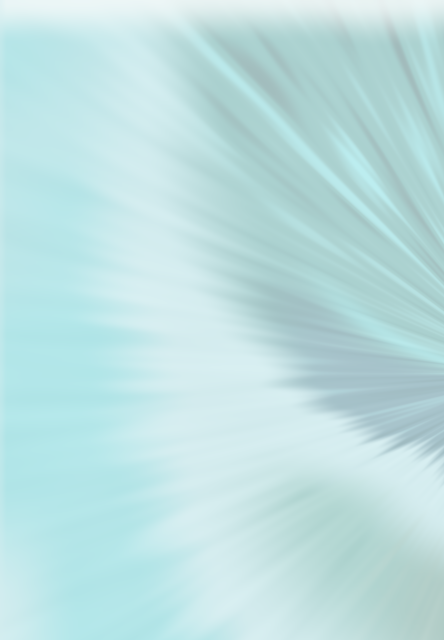
Give the GLSL for this background, as a Shadertoy shader.

```glsl
// Soft aqua zoom blur: streaks fan out from a point beyond the right side.
// Polar masks place a dusky wedge, a pale ring and a green fan over cyan;
// gradient noise stretched along the radius draws the streaks.

const float ASPECT = 0.695;               // width of the layout, height is 1
const vec2 CENTRE = vec2(0.833, 0.414);   // vanishing point
const vec3 CYAN = vec3(0.695, 0.900, 0.910);
const vec3 MIST = vec3(0.775, 0.905, 0.915);
const vec3 PALE = vec3(0.835, 0.928, 0.938);
const vec3 TEAL = vec3(0.672, 0.822, 0.816);
const vec3 SLATE = vec3(0.655, 0.765, 0.795);
const vec3 SAGE = vec3(0.690, 0.835, 0.815);
const vec3 OLIVE = vec3(0.675, 0.785, 0.760);
const vec3 GLINT = vec3(0.715, 0.915, 0.925);
const vec3 TAUPE = vec3(0.650, 0.720, 0.725);
const vec3 WHITE = vec3(0.955, 0.975, 0.975);
const float FINE_STREAKS = 30.0;          // noise cells per radian
const float BROAD_STREAKS = 12.0;

vec2 gradientAt(vec2 cell) {
    vec3 q = fract(vec3(cell.xyx) * vec3(0.1031, 0.1030, 0.0973));
    q += dot(q, q.yzx + 33.33);
    float turn = 6.2832 * fract((q.x + q.y) * q.z);
    return vec2(cos(turn), sin(turn));
}

float gradientNoise(vec2 p) {
    vec2 i = floor(p), f = p - i;
    vec2 u = f * f * f * (f * (f * 6.0 - 15.0) + 10.0);
    vec2 e = vec2(0.0, 1.0);
    float low = mix(dot(gradientAt(i), f),
                    dot(gradientAt(i + e.yx), f - e.yx), u.x);
    float high = mix(dot(gradientAt(i + e), f - e),
                     dot(gradientAt(i + 1.0), f - 1.0), u.x);
    return mix(low, high, u.y);
}

// Radius at which the dusky wedge ends, for an angle above the left axis
float wedgeRadius(float angle) {
    float a = max(angle, -0.8);
    return 0.385 + 0.33 * a + a * a * a * (0.094 + 0.3 * a);
}

// Cyan field on the left, with mist in its upper part and lower corner
vec3 outerField(vec2 p, float cloud) {
    float mist = 0.75 * smoothstep(0.5, 0.72, p.y + 0.15 * cloud);
    mist -= 0.45 * smoothstep(0.78, 0.92, p.y) * smoothstep(0.2, 0.0, p.x);
    vec3 colour = mix(CYAN, MIST, clamp(mist + 0.3 * cloud, 0.0, 1.0));
    float corner = smoothstep(0.13, 0.0, p.x) * smoothstep(0.26, 0.04, p.y);
    return mix(colour, PALE, 0.85 * corner);
}

void mainImage(out vec4 fragColor, in vec2 fragCoord) {
    vec2 p = fragCoord / iResolution.xy * vec2(ASPECT, 1.0);
    vec2 d = p - CENTRE;
    float r = length(d);
    float a = atan(d.y, -d.x);

    // Streak noise, long in radius and narrow in angle
    float fine = gradientNoise(vec2(a * FINE_STREAKS, r * 4.0));
    float broad = gradientNoise(vec2(a * BROAD_STREAKS + 7.3, r * 3.5 + 4.0));
    float cloud = gradientNoise(vec2(a * 4.0 + 21.0, r * 5.0 + 9.0));
    float streak = 0.55 * fine + 0.7 * broad;

    // Outer cyan and the pale ring
    float edge = wedgeRadius(a);
    float up = max(a, 0.0);
    float ring = 0.55 + 0.1 * a * a + 0.22 * up + 0.06 * streak;
    vec3 colour = outerField(p, cloud);
    float pale = 1.0 - smoothstep(ring - 0.01, ring + 0.14, r);
    colour = mix(colour, PALE, pale * mix(1.0, 0.6, smoothstep(0.2, 0.8, a)));

    // Green fan below, held between the wedge and the ring
    float fan = smoothstep(edge + 0.06, edge + 0.17, r + 0.03 * streak)
              * (1.0 - smoothstep(0.38, 0.59, r - 0.05 * max(-a - 0.6, 0.0)))
              * smoothstep(-0.18, -0.58, a + 0.08 * streak);
    vec3 fanColour = mix(SAGE, OLIVE, smoothstep(0.5, 0.7, p.x - 0.3 * p.y + 0.08 * streak));
    colour = mix(colour, fanColour, 0.92 * fan);

    // Dusky wedge: slate under the curved seam, teal above it
    float softness = mix(0.03, 0.12, smoothstep(-0.25, 0.6, a));
    float warped = r + 0.05 * streak + 0.02 * cloud;
    float wedge = 1.0 - smoothstep(edge - softness, edge + softness, warped);
    float seam = a - 1.1 * r + 0.02;
    float slate = smoothstep(0.06, -0.22, seam + 0.15 * streak)
                * smoothstep(0.5, 0.3, r);
    vec3 wedgeColour = mix(TEAL, SLATE, slate);
    float glint = exp(-pow((seam - 0.03) / 0.06, 2.0))
                * smoothstep(0.43, 0.25, r);
    wedgeColour = mix(wedgeColour, GLINT, 0.7 * glint);

    // Bright and brownish rays, strongest at the upper right
    float rays = wedge * mix(0.35, 1.0, smoothstep(0.5, 0.95, a));
    wedgeColour = mix(wedgeColour, GLINT, rays * smoothstep(0.05, 0.45, streak));
    wedgeColour = mix(wedgeColour, TAUPE, 0.7 * rays * smoothstep(0.08, 0.45, -streak));
    colour = mix(colour, wedgeColour, wedge);

    // Faint streaks everywhere, then the white fade along the top
    colour += streak * mix(0.028, 0.05, max(wedge, fan)) * vec3(1.1, 0.8, 0.8);
    float fade = smoothstep(0.93, 1.0, p.y + 0.015 * cloud);
    colour = mix(colour, WHITE, 0.85 * fade);
    float leftRim = smoothstep(0.012, 0.0, p.x);
    colour = mix(colour, PALE, 0.35 * leftRim);

    fragColor = vec4(clamp(colour, 0.0, 1.0), 1.0);
}
```
